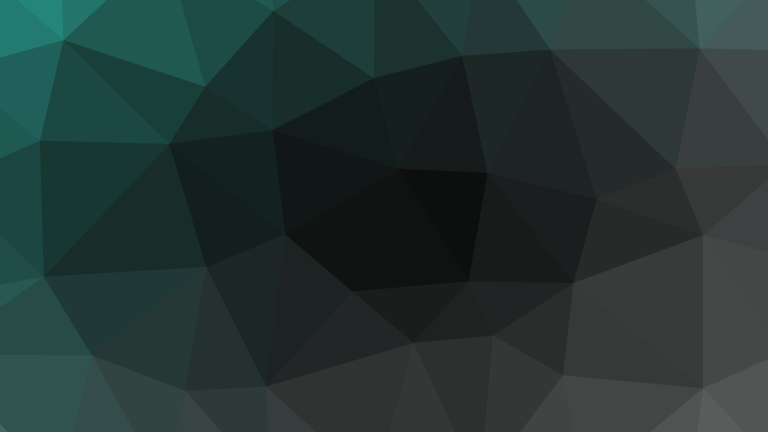
Give the GLSL for this background, as a WebGL 1 fragment shader.

```glsl
precision highp float;
// Low-poly backdrop: flat triangular facets fading from teal and grey corners to a dark centre.

#define SPACING vec2(0.243, 0.25)   // grid step, in canvas heights
#define ORIGIN vec2(0.139, 0.125)   // first grid vertex, from the top left
#define DARK_CENTER vec2(1.0, 0.5)
#define DARK_LEVEL 0.04
#define FACET_VARIATION 0.07
#define TEAL vec3(0.0, 1.0, 0.88)

uniform vec2 u_resolution;

float hash(vec2 p) {
  return fract(sin(dot(p, vec2(41.3, 289.1))) * 4375.85);
}

// One cosine per grid row, evaluated along the columns
vec4 wave(float column, vec4 amplitude, vec4 frequency, vec4 peak) {
  return amplitude * cos(frequency * (column - peak));
}

// Grid vertex displaced by two waves on each axis
vec2 gridVertex(vec2 id) {
  vec4 row = step(abs(id.y - vec4(0.0, 1.0, 2.0, 3.0)), vec4(0.5));
  vec4 shiftX = wave(id.x, vec4(0.058, 0.039, 0.065, 0.060),
                     vec4(0.9, 0.75, 1.25, 2.1), vec4(1.0, 3.3, 1.4, 0.3))
              + wave(id.x, vec4(0.035, 0.016, 0.039, 0.046),
                     vec4(2.51, 3.14, 2.1, 0.5), vec4(1.0, 1.0, 1.1, 2.0));
  vec4 shiftY = wave(id.x, vec4(0.069, 0.065, 0.058, 0.069),
                     vec4(2.8, 0.87, 1.4, 1.5), vec4(1.03, 4.9, 3.9, 1.5))
              + wave(id.x, vec4(0.037, 0.021, 0.032, -0.042),
                     vec4(1.75, 3.14, 2.9, 0.3), vec4(3.8, 1.0, 3.0, 4.5));
  return ORIGIN + id * SPACING + vec2(dot(row, shiftX), dot(row, shiftY));
}

// Grey rises away from the centre; teal rises to the left and the top
vec3 colorField(vec2 p) {
  vec2 d = p - DARK_CENTER;
  float grey = DARK_LEVEL + 0.16 * length(d) + dot(d, vec2(0.09, 0.08))
             + 0.1 * abs(d.y);
  vec2 w = max(-d, 0.0);
  float teal = 0.01 + 0.15 * w.x * w.x + 0.35 * w.y * w.y + 0.25 * w.x * w.y;
  return vec3(grey) + teal * TEAL;
}

// Signed distance to the line a-b, positive on its left in y-down space
float edgeDistance(vec2 p, vec2 a, vec2 b) {
  vec2 e = b - a;
  return dot(p - a, vec2(e.y, -e.x)) / max(length(e), 0.0001);
}

// Facet colour in rgb, premultiplied by its smooth coverage in alpha
vec4 facet(vec2 p, vec2 a, vec2 b, vec2 c, float pixel, float seed) {
  float d = max(edgeDistance(p, a, b),
                max(edgeDistance(p, b, c), edgeDistance(p, c, a)));
  float coverage = clamp(0.5 - d / pixel, 0.0, 1.0);
  float shade = 1.0 + FACET_VARIATION * (seed - 0.5);
  return vec4(colorField((a + b + c) / 3.0) * shade, 1.0) * coverage;
}

void main() {
  // Height units with y measured down from the top
  vec2 uv = gl_FragCoord.xy / u_resolution;
  vec2 p = vec2(uv.x * 16.0 / 9.0, 1.0 - uv.y);
  float pixel = 1.0 / u_resolution.y;
  vec2 cell = floor((p - ORIGIN) / SPACING);

  // Split each nearby quad along its shorter diagonal
  vec4 sum = vec4(0.0);
  for (int j = -1; j <= 1; j++) {
    for (int i = -1; i <= 1; i++) {
      vec2 id = cell + vec2(float(i), float(j));
      vec2 tl = gridVertex(id);
      vec2 tr = gridVertex(id + vec2(1.0, 0.0));
      vec2 bl = gridVertex(id + vec2(0.0, 1.0));
      vec2 br = gridVertex(id + vec2(1.0, 1.0));
      float seedA = hash(id);
      float seedB = hash(id + 17.5);
      if (distance(tl, br) < distance(tr, bl)) {
        sum += facet(p, tl, tr, br, pixel, seedA);
        sum += facet(p, tl, br, bl, pixel, seedB);
      } else {
        sum += facet(p, tl, tr, bl, pixel, seedA);
        sum += facet(p, tr, br, bl, pixel, seedB);
      }
    }
  }
  vec3 color = sum.a > 0.001 ? sum.rgb / sum.a : colorField(p);
  gl_FragColor = vec4(color, 1.0);
}
```
